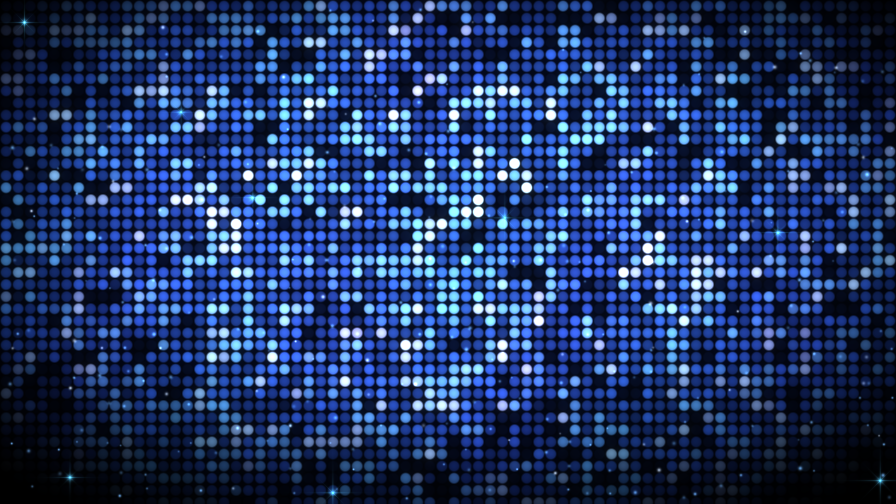
Give the GLSL for this background, as a WebGL 2 fragment shader.

```glsl
#version 300 es
precision highp float;
// A wall of round blue lights, 74 across and about 41.6 down, with vignette, dust and star glints.

#define COLUMNS 74.0
#define DOT_RADIUS 0.44
#define DOT_SOFTNESS 0.10
#define RUN_CHANCE 0.42
#define HALO 0.085
#define DUST_CHANCE 0.36
#define GLINTS 8
#define GAIN 1.22
#define VIGNETTE_INNER 0.20
#define VIGNETTE_OUTER 0.74

uniform vec2 u_resolution;
out vec4 fragColor;

const vec3 BACKDROP = vec3(0.010, 0.022, 0.055);
const vec3 UNLIT = vec3(0.015, 0.030, 0.075);
const vec3 NAVY = vec3(0.12, 0.22, 0.50);
const vec3 COBALT = vec3(0.21, 0.37, 0.78);
const vec3 SKY = vec3(0.43, 0.68, 0.94);
const vec3 LAVENDER = vec3(0.68, 0.74, 0.98);
const vec3 PALE = vec3(0.82, 0.90, 1.0);
const vec3 CYAN = vec3(0.35, 0.80, 1.0);
const vec3 EDGE_TINT = vec3(0.72, 0.92, 1.15);

float hash(vec2 p) {
  vec3 q = fract(vec3(p.xyx) * 0.1031);
  q += dot(q, q.yzx + 33.33);
  return fract((q.x + q.y) * q.z);
}

vec2 hash2(vec2 p) {
  return vec2(hash(p + 17.3), hash(p + 71.9));
}

// Slow drift across the wall, from -1 to 1
float drift(vec2 p) {
  return (sin(p.x * 0.21 + 1.7 * sin(p.y * 0.17)) + sin(p.y * 0.33 - p.x * 0.12 + 2.0)) * 0.5;
}

// Colour of one light; some lights copy a neighbour's level to form short runs
vec3 lightColor(vec2 id) {
  float pick = hash(id + 203.0);
  vec2 source = id;
  if (pick < RUN_CHANCE * 0.6) source.x -= 1.0;
  else if (pick < RUN_CHANCE) source.y += 1.0;
  float level = hash(source + 401.0) + 0.05 * drift(id);
  float vary = hash(id + 607.0);
  vec3 color = mix(NAVY, COBALT, smoothstep(0.22, 0.66, level + 0.18 * (vary - 0.5)));
  color = mix(color, SKY, smoothstep(0.62, 0.79, level));
  color = mix(color, mix(LAVENDER, PALE, vary), smoothstep(0.89, 0.94, level));
  color = mix(UNLIT, color, smoothstep(0.06, 0.11, level));
  color.g *= 1.0 + 0.08 * drift(id.yx + 9.0);
  return color * (0.87 + 0.26 * vary);
}

float vignette(vec2 uv) {
  float r = length((uv - vec2(0.5, 0.56)) * vec2(1.0, 1.05));
  return 1.0 - smoothstep(VIGNETTE_INNER, VIGNETTE_OUTER, r);
}

// Lit discs plus the faint halo of the surrounding lights
vec3 lightWall(vec2 p, float pixel) {
  vec2 id = floor(p);
  float d = length(p - id - 0.5);
  float edge = max(DOT_SOFTNESS, 0.6 * pixel);
  float disc = 1.0 - smoothstep(DOT_RADIUS - edge, DOT_RADIUS + edge, d);
  float dome = 1.08 - 0.28 * pow(d / DOT_RADIUS, 2.0);
  vec3 color = BACKDROP + lightColor(id) * disc * dome;
  for (int y = -1; y <= 1; y++) {
    for (int x = -1; x <= 1; x++) {
      vec2 cell = id + vec2(x, y);
      vec2 away = p - cell - 0.5;
      vec3 glow = lightColor(cell);
      color += glow * glow * HALO * exp(-2.2 * dot(away, away));
    }
  }
  return color;
}

// One speck per cell of a jittered grid, denser towards the bottom
float dust(vec2 p, float size, float seed, float height, float pixel) {
  vec2 id = floor(p / size);
  vec2 center = (id + 0.2 + 0.6 * hash2(id + seed)) * size;
  float chance = DUST_CHANCE * mix(1.0, 0.45, clamp(center.y / height, 0.0, 1.0));
  float shown = step(hash(id + seed * 3.0), chance);
  float radius = max(mix(0.08, 0.16, hash(id + seed * 5.0)), 0.6 * pixel);
  vec2 away = (p - center) / radius;
  return shown * exp(-dot(away, away)) * mix(0.25, 0.85, hash(id + seed * 7.0));
}

// Bright core with a long cross and shorter diagonal rays
float glint(vec2 q, float reach, float pixel) {
  float width = max(0.05, 0.4 * pixel);
  vec2 a = abs(q);
  vec2 b = abs(vec2(q.x + q.y, q.x - q.y)) * 0.7071;
  vec2 crossRay = exp(-a.yx / width - 3.0 * a / reach);
  vec2 slantRay = exp(-b.yx / width - 5.0 * b / reach);
  return crossRay.x + crossRay.y + 0.6 * (slantRay.x + slantRay.y) + exp(-dot(q, q) * 14.0);
}

void main() {
  vec2 uv = gl_FragCoord.xy / u_resolution;
  float pixel = COLUMNS / u_resolution.x;
  vec2 p = gl_FragCoord.xy * pixel;
  float rows = u_resolution.y * pixel;

  // Whole rows start at the top edge; lights cool as they dim outwards
  float lit = vignette(uv);
  vec3 color = lightWall(p - vec2(0.0, fract(rows)), pixel);
  color *= lit * GAIN * mix(EDGE_TINT, vec3(1.0), lit);

  // Dust and glints float in front, untouched by the vignette
  color += SKY * dust(p, 1.9, 11.0, rows, pixel);
  color += PALE * dust(p, 3.7, 29.0, rows, pixel);
  for (int i = 0; i < GLINTS; i++) {
    vec2 place = hash2(vec2(float(i) * 7.0, 53.0));
    vec2 center = vec2(place.x * COLUMNS, pow(place.y, 1.7) * rows);
    float reach = mix(1.2, 2.8, hash(place * 91.0));
    color += CYAN * glint(p - center, reach, pixel) * 0.5;
  }
  fragColor = vec4(min(color, 1.0), 1.0);
}
```
